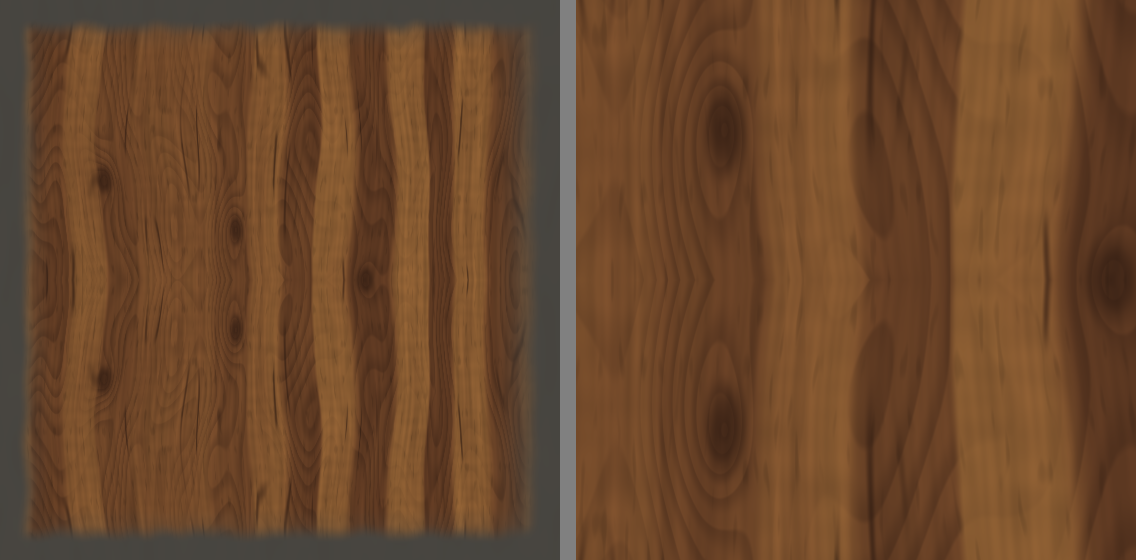
Left, the full canvas; right, a detail of the centre.
Reproduce this texture procedurally as a WebGL 1 fragment shader.

```glsl
precision highp float;
uniform vec2 u_resolution;

const vec3 DARK_WOOD = vec3(0.37, 0.225, 0.133);
const vec3 MID_WOOD = vec3(0.46, 0.293, 0.165);
const vec3 LIGHT_WOOD = vec3(0.54, 0.362, 0.195);
const vec3 LINE_COLOR = vec3(0.19, 0.11, 0.07);
const vec3 FRAME_COLOR = vec3(0.28, 0.27, 0.25);
const float STRIPS = 16.0;
const float FRAME_WIDTH = 0.049;
const float FRAME_BLUR = 0.017;
const float WAVINESS = 0.016;
const float RING_SLOPE = 36.0;
const float RING_SWIRL = 4.5;
const float FIBRE_CONTRAST = 0.12;
const float KNOT_RADIUS = 0.018;

float hash(vec2 cell) {
  return fract(sin(dot(cell, vec2(127.1, 311.7))) * 43758.5);
}

float cornerSlope(vec2 cell, vec2 offset, vec2 period) {
  float angle = 6.28319 * hash(mod(cell, period));
  return dot(vec2(cos(angle), sin(angle)), offset);
}

// Gradient noise with a whole number of cells per tile, about -1 to 1
float grain(vec2 p, vec2 cells) {
  p *= cells;
  vec2 i = floor(p);
  vec2 f = p - i;
  vec2 s = f * f * f * (f * (f * 6.0 - 15.0) + 10.0);
  vec2 e = vec2(1.0, 0.0);
  float low = mix(cornerSlope(i, f, cells), cornerSlope(i + e.xy, f - e.xy, cells), s.x);
  float high = mix(cornerSlope(i + e.yx, f - e.yx, cells), cornerSlope(i + e.xx, f - e.xx, cells), s.x);
  return 1.5 * mix(low, high, s.y);
}

// Light and dark alternate, with weaker contrast toward the left
float stripTone(float index) {
  return cos(2.9 * (index - 11.0));
}

float boardTone(float x) {
  float tone = stripTone(0.0);
  for (int i = 1; i < 16; i++) {
    float index = float(i);
    float jitter = 0.4 * (hash(vec2(index, 7.0)) - 0.5);
    float softness = mix(0.002, 0.012, hash(vec2(index, 3.0)));
    float edge = (index + jitter) / STRIPS;
    tone = mix(tone, stripTone(index), smoothstep(-softness, softness, x - edge));
  }
  return tone;
}

vec3 woodColor(float tone) {
  vec3 lower = mix(DARK_WOOD, MID_WOOD, clamp(tone + 1.0, 0.0, 1.0));
  return mix(lower, LIGHT_WOOD, clamp(tone, 0.0, 1.0));
}

void main() {
  vec2 uv = gl_FragCoord.xy / u_resolution;

  // Book-matched halves with gently waving fibres
  vec2 folded = vec2(uv.x, abs(uv.y - 0.5));
  vec2 p = folded + vec2(0.0, 0.37);
  float wave = WAVINESS * grain(p, vec2(5.0, 4.0));
  folded.x += wave;
  p.x += wave;

  // Knots bend the growth rings around them
  float field = RING_SLOPE * p.x + RING_SWIRL * grain(p, vec2(15.0, 4.0));
  float core = 0.0;
  float halo = 0.0;
  for (int k = 0; k < 3; k++) {
    float n = float(k);
    vec2 center = vec2((3.1 + 3.7 * n) / STRIPS, 0.18 - 0.09 * n);
    float d = length((folded - center) * vec2(1.0, 0.5));
    float influence = exp(-d / 0.024);
    field += 5.0 * influence;
    halo += influence;
    core += 1.0 - smoothstep(0.3 * KNOT_RADIUS, KNOT_RADIUS, d);
  }

  // Strips with drifting tone
  float tone = boardTone(p.x);
  float darkness = smoothstep(0.6, -0.7, tone);
  float streak = grain(p, vec2(44.0, 3.0));
  tone += 0.3 * streak + 0.25 * grain(p, vec2(18.0, 5.0));
  vec3 color = woodColor(tone - 0.6 * halo);

  // Ring lines, strongest in dark strips
  float phase = fract(field);
  float ring = smoothstep(0.3, 0.88, phase) * (1.0 - smoothstep(0.88, 1.0, phase));
  color = mix(color, LINE_COLOR, ring * mix(0.06, 0.27, darkness));

  // Long cracks, broken by a patchy mask
  float ridge = 1.0 - smoothstep(0.0, 0.09, abs(grain(p, vec2(26.0, 2.0))));
  float patches = smoothstep(0.1, 0.5, grain(p, vec2(13.0, 7.0)));
  color = mix(color, LINE_COLOR, 0.6 * ridge * patches);
  color = mix(color, LINE_COLOR, 0.6 * min(core, 1.0));

  // Fine fibres, pores and cross-grain shimmer
  float fibre = 0.6 * grain(p, vec2(190.0, 7.0)) + 0.5 * grain(p, vec2(90.0, 4.0));
  float pores = smoothstep(0.35, 0.8, grain(p, vec2(210.0, 32.0)));
  float shimmer = grain(p, vec2(24.0, 64.0)) * (1.0 - darkness);
  color *= 1.0 + FIBRE_CONTRAST * fibre - 0.1 * pores + 0.035 * shimmer;

  // Blurred frame with a wider haze, deepest on the right
  vec2 border = min(uv, 1.0 - uv) + 0.006 * grain(uv, vec2(24.0, 12.0));
  vec2 inside = smoothstep(FRAME_WIDTH - FRAME_BLUR, FRAME_WIDTH + FRAME_BLUR, border);
  vec2 clear = smoothstep(FRAME_WIDTH, 2.0 * FRAME_WIDTH, border);
  float haze = 0.22 * (1.0 - clear.x * clear.y) + 0.4 * smoothstep(0.87, 0.95, uv.x);
  color = mix(color, FRAME_COLOR, haze);
  vec3 frame = FRAME_COLOR * (1.0 + 0.015 * grain(uv, vec2(32.0, 8.0)));
  color = mix(frame, color, inside.x * inside.y);

  gl_FragColor = vec4(color, 1.0);
}
```
